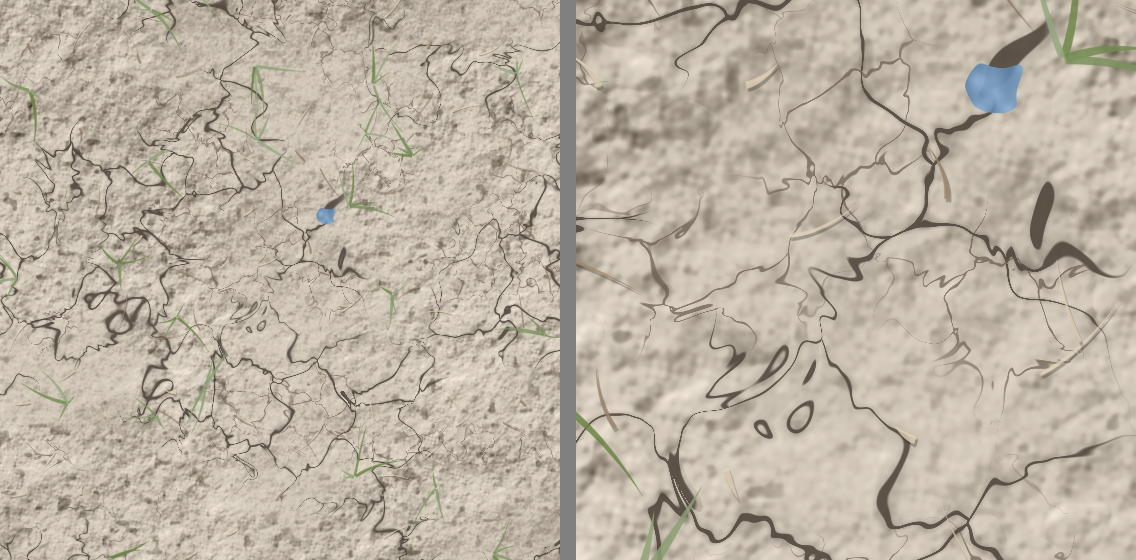
Left: the whole. Right: its middle third, enlarged.
This texture is drawn by a WebGL 1 fragment shader. Its source:

```glsl
precision highp float;
// Dry, cracked clay soil with clods, straw, sparse grass and a few seedlings.
uniform vec2 u_resolution;

float hash(vec2 p) {
  vec3 q = fract(p.xyx * 0.1031);
  q += dot(q, q.yzx + 33.33);
  return fract((q.x + q.y) * q.z);
}

vec2 hash2(vec2 p) {
  return vec2(hash(p + 17.3), hash(p + 71.9));
}

float noise(vec2 p) {
  vec2 i = floor(p), f = fract(p);
  f = f * f * (3.0 - 2.0 * f);
  return mix(mix(hash(i), hash(i + vec2(1, 0)), f.x),
             mix(hash(i + vec2(0, 1)), hash(i + vec2(1, 1)), f.x), f.y);
}

// Soil height: crumbly octaves plus scattered rounded clods.
float relief(vec2 p) {
  float height = 0.0, amp = 1.0;
  vec2 q = p * 14.0;
  for (int i = 0; i < 5; i++) {
    height += amp * noise(q);
    q = mat2(1.6, 1.2, -1.2, 1.6) * q + 9.7;
    amp *= 0.56;
  }
  vec2 g = p * 17.0 + 0.5 * vec2(noise(p * 45.0), noise(p * 45.0 + 31.0));
  for (int y = -1; y <= 1; y++)
    for (int x = -1; x <= 1; x++) {
      vec2 cell = floor(g) + vec2(x, y);
      float d = length(g - cell - hash2(cell)) / mix(0.2, 0.5, hash(cell + 5.0));
      height += 0.22 * step(hash(cell + 40.0), 0.17) * max(0.0, 1.0 - d * d);
    }
  return height;
}

// Distance to the nearest border of warped cells, in canvas units.
float crackDistance(vec2 p, float scale) {
  vec2 g = p * scale;
  g += 0.6 * vec2(noise(g * 2.3), noise(g * 2.3 + 40.0));
  g += 0.17 * vec2(noise(g * 9.0), noise(g * 9.0 + 80.0));
  vec2 near = vec2(9.0), next = vec2(9.0);
  for (int y = -1; y <= 1; y++)
    for (int x = -1; x <= 1; x++) {
      vec2 cell = floor(g) + vec2(x, y);
      vec2 r = cell + hash2(cell) - g;
      if (dot(r, r) < dot(near, near)) { next = near; near = r; }
      else if (dot(r, r) < dot(next, next)) next = r;
    }
  return dot(0.5 * (near + next), normalize(next - near)) / scale;
}

float cover(float d) {
  float px = 0.8 / u_resolution.y;
  return 1.0 - smoothstep(-px, px, d);
}

// Curved, tapering strip that starts at the origin.
float blade(vec2 q, float angle, float len, float bend, float width) {
  vec2 dir = vec2(cos(angle), sin(angle));
  float t = dot(q, dir) / len;
  float side = dot(q, vec2(-dir.y, dir.x)) - bend * len * t * t;
  return cover(abs(side) - width * (1.0 - t * t)) * smoothstep(0.0, 0.05, t) * step(t, 1.0);
}

void main() {
  vec2 p = gl_FragCoord.xy / u_resolution.y;

  // Soil lit from the upper left, rougher in some patches.
  float slope = relief(p) - relief(p + vec2(-0.0018, 0.0025));
  float rough = mix(0.75, 1.5, smoothstep(0.3, 0.7, noise(p * 6.0 + 3.0)));
  float tone = 0.045 + 1.15 * slope * rough + 0.12 * (noise(p * 5.0) - 0.5);
  tone += 0.09 * (noise(p * 260.0) - 0.5) + 0.07 * (noise(p * 120.0) - 0.5);
  tone -= 0.15 * rough * smoothstep(0.72, 0.95, noise(p * 75.0 + 8.0));
  tone -= 0.55 * max(tone - 0.07, 0.0);
  vec3 color = vec3(0.74, 0.70, 0.64) + tone;

  // Wide broken cracks and a finer network.
  float open = smoothstep(0.32, 0.72, noise(p * 7.0 + 20.0) + 0.15 * (p.x - 0.5));
  float wide = crackDistance(p, 8.5);
  float fine = crackDistance(p + 3.7, 17.0);
  float fineOpen = smoothstep(0.45, 0.8, noise(p * 10.0 + 60.0));
  color *= 1.0 - 0.16 * open * (1.0 - smoothstep(0.0, 0.008, wide));
  color = mix(color, vec3(0.30, 0.26, 0.22), 0.85 * cover(wide - 0.0021 * open) * smoothstep(0.0, 0.3, open));
  color = mix(color, vec3(0.40, 0.35, 0.30), 0.7 * cover(fine - 0.001 * fineOpen) * fineOpen);

  // Straw and dry roots with thin shadows.
  for (int k = 0; k < 9; k++) {
    vec2 cell = floor(p * 11.0) + vec2(mod(float(k), 3.0), floor(float(k) / 3.0)) - 1.0;
    vec2 q = p - (cell + hash2(cell + 200.0)) / 11.0;
    float kind = hash(cell + 210.0), angle = 6.283 * hash(cell + 220.0);
    float len = mix(0.012, 0.07, hash(cell + 230.0)), bend = hash(cell + 240.0) - 0.5;
    float width = mix(0.0024, 0.001, smoothstep(0.012, 0.05, len)), here = step(kind, 0.6);
    color *= 1.0 - 0.25 * here * blade(q + vec2(-0.001, 0.002), angle, len, bend, width);
    vec3 straw = mix(vec3(0.88, 0.82, 0.72), vec3(0.62, 0.53, 0.43), step(0.35, kind));
    color = mix(color, straw, 0.8 * here * blade(q, angle, len, bend, width));
  }

  // Grass tufts: a few blades fanning out of each root.
  for (int k = 0; k < 9; k++) {
    vec2 cell = floor(p * 6.0) + vec2(mod(float(k), 3.0), floor(float(k) / 3.0)) - 1.0;
    vec2 q = p - (cell + hash2(cell + 300.0)) / 6.0;
    float here = step(hash(cell + 310.0), 0.62);
    for (int b = 0; b < 4; b++) {
      vec2 id = cell + 320.0 + 13.0 * float(b);
      float leaf = blade(q, 6.283 * hash(id), mix(0.02, 0.1, hash(id + 3.0)),
                         0.7 * (hash(id + 5.0) - 0.5), mix(0.0012, 0.0032, hash(id + 7.0)));
      vec3 green = mix(vec3(0.40, 0.50, 0.25), vec3(0.60, 0.67, 0.53), hash(id + 9.0));
      color = mix(color, green, 0.85 * here * leaf);
    }
  }

  // Seedlings with two round leaves, one scatter cell at a time.
  vec2 bed = floor(p * 3.0);
  vec2 s = p - (bed + 0.2 + 0.6 * hash2(bed + 400.0)) / 3.0;
  float size = mix(0.011, 0.022, hash(bed + 410.0)), sprout = step(hash(bed + 420.0), 0.4);
  vec2 lobe = vec2(abs(s.x) - size, s.y + 0.25 * s.x);
  float leafEdge = length(lobe * vec2(1.0, 1.15)) - size * 0.95;
  color *= 1.0 - 0.3 * sprout * (1.0 - smoothstep(-0.004, 0.008, leafEdge + 0.3 * s.y));
  vec3 leafColor = vec3(0.56, 0.71, 0.54) + 0.1 * noise(p * 90.0) - 0.08 * cover(abs(lobe.y) - 0.001);
  color = mix(color, leafColor, sprout * cover(leafEdge));

  // A torn scrap of blue film.
  float scrap = length((p - vec2(0.585, 0.62)) * vec2(1.0, 1.2)) - 0.022 * noise(p * 70.0) - 0.004;
  color = mix(color, vec3(0.42, 0.57, 0.72) + 0.2 * (noise(p * 110.0) - 0.4), 0.9 * cover(scrap));

  gl_FragColor = vec4(clamp(color, 0.0, 1.0), 1.0);
}
```
